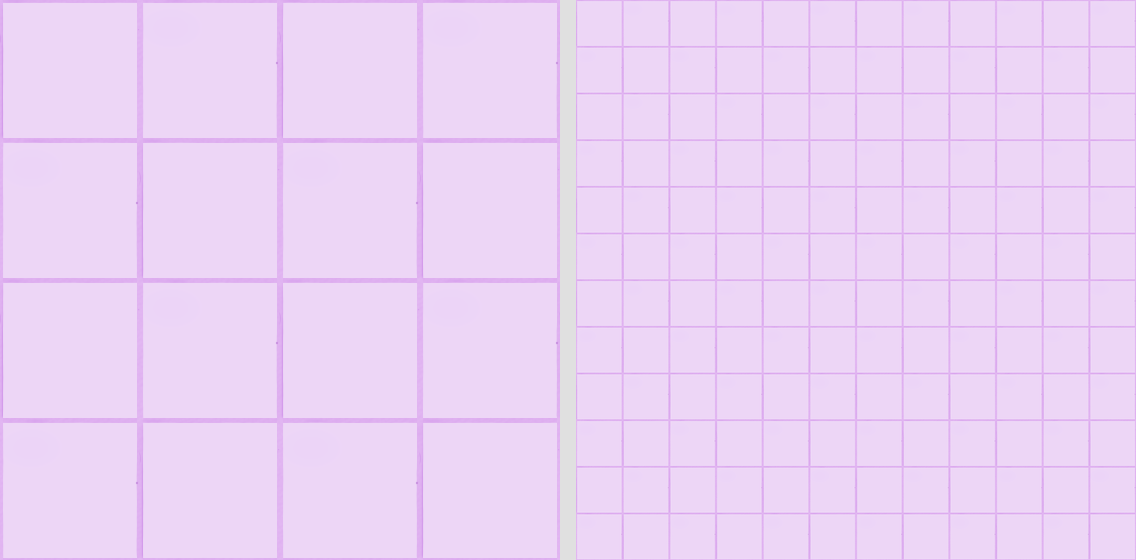
Left: one tile. Right: repeated 3 by 3.
A Shadertoy shader for this texture:

```glsl
// Four by four pale lilac square tiles with thin, soft mauve joints.
// Joints are distances to the grid lines, bent by layered sines and grained by
// wrapping cellular noise; wear alternates in a checkerboard of joint segments.

const float TILES = 4.0;               // repeats across and down (even)
const float TAU = 6.2831853;
const vec2 HALF_JOINT = vec2(0.0220, 0.0172); // vertical, horizontal; in tiles
const vec2 JOINT_SHIFT = vec2(0.001, 0.003);
const float EDGE_SOFTNESS = 0.006;
const float WOBBLE = 0.0011;
const float GRAIN_CELLS = 160.0;
const float GRAIN_AMOUNT = 0.16;
const vec3 TILE = vec3(0.929, 0.841, 0.966);
const vec3 TILE_STAIN = vec3(0.922, 0.822, 0.970);
const vec3 JOINT_LIGHT = vec3(0.890, 0.725, 0.950);
const vec3 JOINT_DEEP = vec3(0.868, 0.678, 0.937);
const vec3 JOINT_SHADE = vec3(0.815, 0.580, 0.915);
const vec3 CHIP = vec3(0.680, 0.400, 0.800);

vec2 hash2(vec2 p) {
    vec3 q = fract(p.xyx * vec3(0.1031, 0.1030, 0.0973));
    q += dot(q, q.yzx + 33.33);
    return fract((q.xx + q.yz) * q.zy);
}

// Distance to the nearest scattered point; wraps over the unit square
float cellular(vec2 uv, float cells) {
    vec2 p = uv * cells, base = floor(p);
    float nearest = 2.0;
    for (int y = -1; y <= 1; y++)
    for (int x = -1; x <= 1; x++) {
        vec2 c = base + vec2(x, y);
        nearest = min(nearest, length(c + hash2(mod(c, cells)) - p));
    }
    return nearest;
}

// Layered sines along one joint; whole frequencies keep it periodic
float waves(float t, float line) {
    float phase = 2.4 * mod(line, TILES);
    return 0.5 * sin(TAU * 7.0 * t + phase)
         + 0.3 * sin(TAU * 19.0 * t + phase * 2.0)
         + 0.2 * sin(TAU * 53.0 * t + phase * 3.0);
}

float spot(vec2 offset, vec2 radius) {
    return exp(-dot(offset / radius, offset / radius));
}

void mainImage(out vec4 fragColor, in vec2 fragCoord) {
    vec2 uv = fragCoord / iResolution.xy;
    uv.y = 1.0 - uv.y;                 // rows run downward
    vec2 p = uv * TILES;
    vec2 tile = floor(p), t = fract(p), line = floor(p + 0.5);
    vec2 d = p - line - JOINT_SHIFT;   // signed offset from each joint
    float soft = max(EDGE_SOFTNESS, TILES / min(iResolution.x, iResolution.y));

    // Every other segment of a vertical joint is worn
    float worn = 1.0 - mod(line.x + tile.y, 2.0);
    float ends = smoothstep(0.0, 0.08, t.y) * smoothstep(1.0, 0.96, t.y);
    worn *= ends;
    float lower = smoothstep(0.22, 0.40, t.y);

    // Joint masks with slightly uneven edges
    vec2 bend = WOBBLE * vec2(waves(uv.y, line.x), waves(uv.x, line.y + 1.7));
    vec2 width = HALF_JOINT;
    width.x += 0.0025 * worn * lower * step(d.x, 0.0);
    vec2 mask = 1.0 - smoothstep(-0.5 * soft, 0.5 * soft, abs(d + bend) - width);
    float joint = max(mask.x, mask.y);

    // Tile face, with a faint stain at upper left of alternate tiles
    float stain = mod(tile.x + tile.y, 2.0) * spot(t - vec2(0.22, 0.20), vec2(0.20, 0.13));
    vec3 color = mix(TILE, TILE_STAIN, 0.6 * stain);

    // Joint fill: diagonal streaks and fine grain
    float grain = cellular(uv, GRAIN_CELLS) - 0.5;
    float streak = sin(TAU * (64.0 * uv.x + 96.0 * uv.y) + 2.0 * waves(uv.y, 1.0));
    float deep = mix(0.25 + 0.4 * worn, 0.75, mask.y * (1.0 - mask.x));
    deep += 0.13 * waves(uv.x + uv.y, 2.0) + 0.08 * streak;
    vec3 fill = mix(JOINT_LIGHT, JOINT_DEEP, clamp(deep, 0.0, 1.0));
    fill = mix(fill, JOINT_SHADE, clamp(GRAIN_AMOUNT * (grain + 0.3), 0.0, 1.0));

    // Dark right edge of worn joints, stronger toward their lower end
    float rim = exp(-pow((d.x - 0.018) / 0.007, 2.0));
    fill = mix(fill, JOINT_SHADE, rim * worn * mix(0.25, 0.75, lower));

    // Darker smudges in the horizontal joints of alternate columns
    float odd = mod(tile.x + line.y, 2.0);
    float smudge = spot(vec2(t.x - mix(0.10, 0.26, odd), d.y - 0.004), vec2(0.07, 0.012));
    fill = mix(fill, JOINT_SHADE, 0.35 * smudge);
    color = mix(color, fill, joint);

    // Chip and hairline on worn joints, a tiny speck on the others
    float chip = spot(vec2(d.x + 0.023, t.y - 0.45), vec2(0.006, 0.007));
    float crackX = -0.008 + 0.010 * sin(28.0 * (t.y - 0.22));
    float crack = exp(-pow((d.x - crackX) / 0.004, 2.0))
                * smoothstep(0.22, 0.25, t.y) * smoothstep(0.33, 0.29, t.y);
    float speck = spot(vec2(d.x + 0.011, t.y - 0.212), vec2(0.005));
    color = mix(color, CHIP, 0.85 * chip * worn);
    color = mix(color, JOINT_SHADE, 0.55 * crack * worn);
    color = mix(color, JOINT_SHADE, 0.6 * speck * (1.0 - worn) * ends);

    fragColor = vec4(color, 1.0);
}
```
